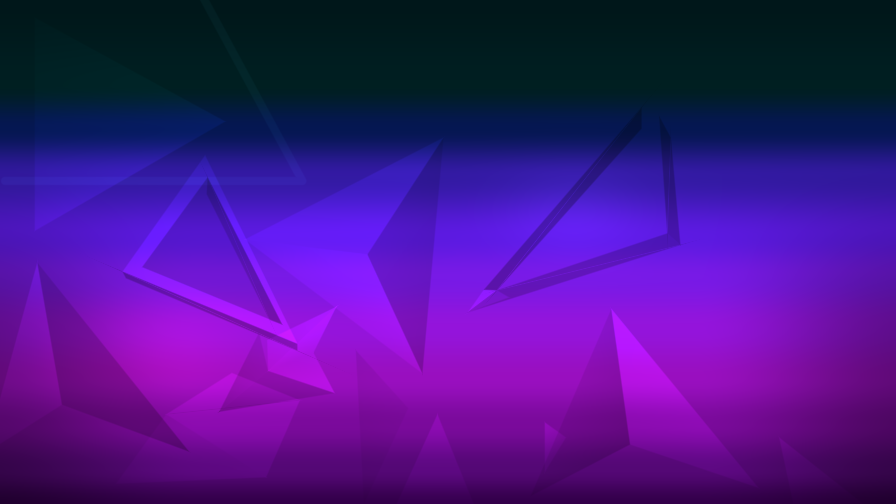
This background is drawn by a Shadertoy shader. Its source:

```glsl
const int STOPS = 11;
// Vertical gradient: rgb colour, height above the lower edge
const vec4 SKY[STOPS] = vec4[](
    vec4(0.20, 0.00, 0.29, 0.00), vec4(0.33, 0.03, 0.46, 0.07),
    vec4(0.48, 0.04, 0.61, 0.16), vec4(0.60, 0.06, 0.75, 0.25),
    vec4(0.58, 0.08, 0.86, 0.35), vec4(0.47, 0.10, 0.90, 0.45),
    vec4(0.36, 0.10, 0.88, 0.53), vec4(0.20, 0.10, 0.64, 0.65),
    vec4(0.02, 0.09, 0.32, 0.745), vec4(0.00, 0.12, 0.13, 0.83),
    vec4(0.00, 0.09, 0.10, 1.00));
const vec3 BLUE_GLOW = vec3(0.05, 0.03, 0.10);
const vec3 PINK_GLOW = vec3(0.10, 0.00, 0.03);
const float SIDE_SHADE = 0.38;
const float FACET_FADE = 0.45;   // facet strength left on the side facing its tip
const float BAR_WIDTH = 0.008;

float cross2(vec2 a, vec2 b) { return a.x * b.y - a.y * b.x; }

// Signed distance to the line a-b, positive on its left
float lineSide(vec2 p, vec2 a, vec2 b) {
    return cross2(normalize(b - a), p - a);
}

float coverage(float d) {
    float soft = 1.0 / iResolution.y;
    return smoothstep(-soft, soft, d);
}

float triangle(vec2 p, vec2 a, vec2 b, vec2 c) {
    float turn = sign(cross2(b - a, c - a));
    float d = min(lineSide(p, a, b) * turn, lineSide(p, b, c) * turn);
    return coverage(min(d, lineSide(p, c, a) * turn));
}

// Lightens or darkens a triangle, strongest at its tip
void facet(inout vec3 col, vec2 p, vec2 tip, vec2 b, vec2 c, float amount) {
    float nearTip = clamp(cross2(b - p, c - p) / cross2(b - tip, c - tip), 0.0, 1.0);
    col *= 1.0 + amount * triangle(p, tip, b, c) * mix(FACET_FADE, 1.0, nearTip);
}

void quad(inout vec3 col, vec2 p, vec2 a, vec2 b, vec2 c, vec2 d, float amount) {
    col *= 1.0 + amount * max(triangle(p, a, b, c), triangle(p, a, c, d));
}

float bar(vec2 p, vec2 a, vec2 b) {
    vec2 ab = b - a;
    float t = clamp(dot(p - a, ab) / dot(ab, ab), 0.0, 1.0);
    return coverage(BAR_WIDTH - length(p - a - ab * t));
}

float glow(vec2 p, vec2 centre, vec2 radius) {
    vec2 q = (p - centre) / radius;
    return exp(-dot(q, q));
}

vec3 background(vec2 p, float across) {
    vec3 col = SKY[0].rgb;
    for (int i = 1; i < STOPS; i++)
        col = mix(col, SKY[i].rgb, smoothstep(SKY[i - 1].w, SKY[i].w, p.y));
    float side = smoothstep(0.55, 1.05, abs(across * 2.0 - 1.0));
    col *= 1.0 - SIDE_SHADE * side * smoothstep(0.75, 0.3, p.y);
    col += BLUE_GLOW * glow(p, vec2(1.14, 0.58), vec2(0.14, 0.09));
    return col + PINK_GLOW * glow(p, vec2(0.32, 0.31), vec2(0.20, 0.10));
}

void mainImage(out vec4 fragColor, in vec2 fragCoord) {
    vec2 p = fragCoord / iResolution.y;
    vec3 col = background(p, fragCoord.x / iResolution.x);

    // Faint upper left triangle and thin bars
    facet(col, p, vec2(0.447, 0.759), vec2(0.069, 0.965), vec2(0.069, 0.542), 0.24);
    vec2 corner = vec2(0.600, 0.641);
    float bars = max(bar(p, vec2(0.395, 1.02), corner), bar(p, vec2(0.01, 0.641), corner));
    col += vec3(0.01, 0.03, 0.035) * bars;

    // Left pyramid and lower slabs
    vec2 peak = vec2(0.074, 0.479), ridge = vec2(0.123, 0.197);
    facet(col, p, peak, ridge, vec2(-0.03, 0.10), 0.20);
    facet(col, p, vec2(0.375, 0.104), peak, ridge, -0.24);
    quad(col, p, vec2(0.33, 0.178), vec2(0.46, 0.26), vec2(0.595, 0.206), vec2(0.528, 0.053), 0.13);
    facet(col, p, vec2(0.528, 0.053), vec2(0.33, 0.178), vec2(0.23, 0.04), 0.13);

    // Large central star
    vec2 starTip = vec2(0.880, 0.727), hub = vec2(0.729, 0.495);
    vec2 wing = vec2(0.486, 0.525), tail = vec2(0.838, 0.259);
    facet(col, p, starTip, hub, wing, 0.20);
    facet(col, p, tail, hub, starTip, -0.20);
    facet(col, p, hub, wing, tail, 0.16);

    // Small star
    vec2 core = vec2(0.532, 0.264), foot = vec2(0.435, 0.183), heel = vec2(0.664, 0.220);
    vec2 notch = vec2(0.622, 0.300);
    facet(col, p, vec2(0.667, 0.391), core, notch, 0.24);
    facet(col, p, vec2(0.667, 0.391), core, vec2(0.53, 0.325), 0.20);
    facet(col, p, heel, core, notch, 0.24);
    facet(col, p, foot, core, vec2(0.514, 0.340), -0.20);
    facet(col, p, foot, core, heel, -0.22);

    // Left triangular frame: dark rim, light face, shaded opening
    vec2 top = vec2(0.407, 0.692), left = vec2(0.243, 0.461), right = vec2(0.590, 0.318);
    vec2 inTop = vec2(0.412, 0.648), inLeft = vec2(0.282, 0.470), inRight = vec2(0.560, 0.356);
    float opening = triangle(p, inTop, inLeft, inRight);
    col *= 1.0 + 0.17 * triangle(p, top, left, right) * (1.0 - opening) - 0.08 * opening;
    quad(col, p, left, right, vec2(0.590, 0.304), vec2(0.25, 0.448), -0.24);
    quad(col, p, inTop, inRight, vec2(0.535, 0.365), vec2(0.410, 0.615), -0.16);

    // Right open frame
    vec2 point = vec2(0.928, 0.380), crest = vec2(1.273, 0.787), elbow = vec2(1.350, 0.514);
    vec2 inPoint = vec2(0.986, 0.424), inElbow = vec2(1.324, 0.537), inCrest = vec2(1.273, 0.745);
    quad(col, p, crest, vec2(0.96, 0.425), inPoint, inCrest, -0.26);
    quad(col, p, point, vec2(0.96, 0.425), inPoint, vec2(1.01, 0.41), 0.14);
    quad(col, p, inPoint, inElbow, elbow, point, -0.20);
    quad(col, p, inElbow, vec2(1.308, 0.769), vec2(1.331, 0.727), elbow, -0.24);

    // Lower right pyramid
    vec2 apex = vec2(1.213, 0.387), base = vec2(1.250, 0.118);
    facet(col, p, apex, base, vec2(1.505, 0.032), 0.26);
    facet(col, p, base, apex, vec2(1.053, 0.016), -0.18);

    // Small shards along the lower edge
    facet(col, p, vec2(0.868, 0.178), vec2(0.94, 0.0), vec2(0.787, 0.0), 0.16);
    facet(col, p, vec2(1.081, 0.162), vec2(1.123, 0.132), vec2(1.081, 0.063), 0.20);
    facet(col, p, vec2(1.546, 0.132), vec2(1.713, 0.0), vec2(1.574, 0.0), 0.14);
    facet(col, p, vec2(0.706, 0.305), vec2(0.81, 0.19), vec2(0.722, 0.0), -0.08);

    fragColor = vec4(clamp(col, 0.0, 1.0), 1.0);
}
```
